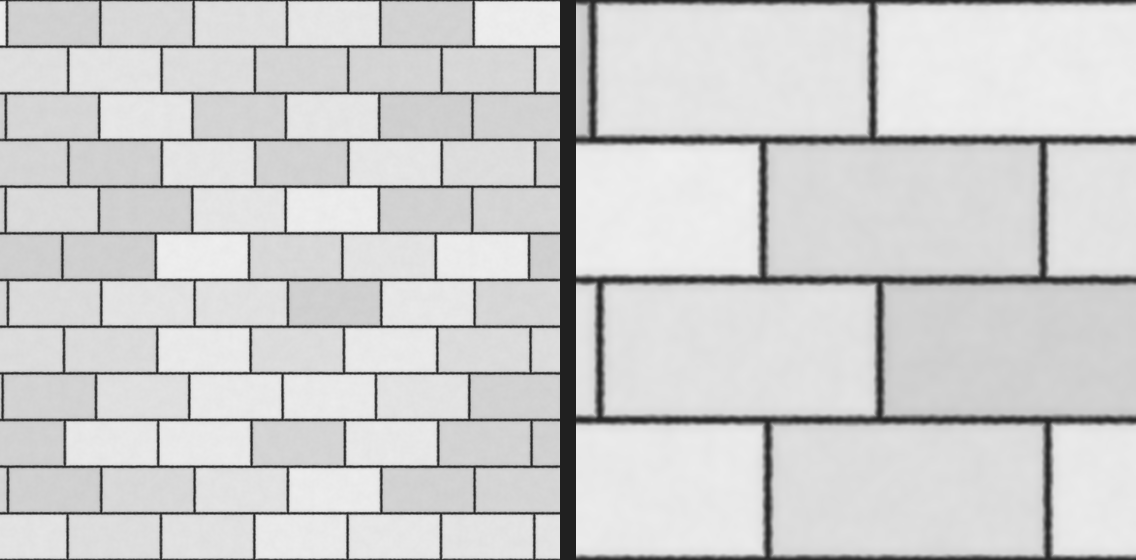
Left: the whole. Right: its middle third, enlarged.
A WebGL 2 fragment shader for this pattern:

```glsl
#version 300 es
precision highp float;
// Pale grey brick wall, 6 bricks across and 12 rows down, with thin dark soft joints.
// Rows alternate between two jittered offsets; a hash sets each brick's tone,
// and wrapping gradient noise roughens the joints and mottles the faces.

uniform vec2 u_resolution;
out vec4 fragColor;

const vec2 BRICK_COUNT = vec2(6.0, 12.0);
const vec2 BRICK_SIZE = vec2(2.0, 1.0);       // in row heights
const float CORNER_RADIUS = 0.035;
const float JOINT_REACH = 0.051;              // half width of a joint, soft edge included
const vec3 JOINT_COLOR = vec3(0.165);
const vec3 DARK_BRICK = vec3(0.815);
const vec3 LIGHT_BRICK = vec3(0.925);

// Integer hash of a lattice cell, from 0 to 1.
float hash(vec2 cell, uint seed) {
    uvec2 k = uvec2(ivec2(cell));
    uint h = k.x * 73856093u ^ k.y * 19349663u ^ seed * 83492791u;
    h = (h ^ (h >> 16)) * 73244475u;
    h = (h ^ (h >> 15)) * 668265263u;
    h ^= h >> 16;
    return float(h & 65535u) / 65535.0;
}

// Contribution of one lattice corner to gradient noise.
float cornerSlope(vec2 cell, vec2 toPoint, vec2 period, uint seed) {
    float angle = 6.28319 * hash(mod(cell, period), seed);
    return dot(vec2(cos(angle), sin(angle)), toPoint);
}

// Gradient noise that wraps after a whole number of cells.
float wrappedNoise(vec2 uv, vec2 period, uint seed) {
    vec2 p = uv * period;
    vec2 i = floor(p);
    vec2 f = p - i;
    vec2 w = f * f * f * (f * (f * 6.0 - 15.0) + 10.0);
    vec2 e = vec2(1.0, 0.0);
    float low = mix(cornerSlope(i, f, period, seed),
                    cornerSlope(i + e.xy, f - e.xy, period, seed), w.x);
    float high = mix(cornerSlope(i + e.yx, f - e.yx, period, seed),
                     cornerSlope(i + e.xx, f - e.xx, period, seed), w.x);
    return mix(low, high, w.y);
}

// Signed distance to a rounded box.
float roundedBox(vec2 p, vec2 halfSize, float radius) {
    vec2 q = abs(p) - halfSize + radius;
    return length(max(q, 0.0)) + min(max(q.x, q.y), 0.0) - radius;
}

// Shift of a row in brick lengths: two alternating positions plus jitter.
float rowOffset(float row) {
    float base = mix(0.65, 0.01, mod(row, 2.0));
    return base + 0.09 * hash(vec2(row, 0.0), 5u);
}

void main() {
    vec2 uv = gl_FragCoord.xy / u_resolution;

    // Brick layout
    vec2 grid = uv * BRICK_COUNT;
    float row = floor(grid.y);
    grid.x -= rowOffset(row);
    vec2 brick = vec2(mod(floor(grid.x), BRICK_COUNT.x), row);
    vec2 local = (fract(grid) - 0.5) * BRICK_SIZE;

    // Distance inward from the joint, slightly roughened
    float inward = -roundedBox(local, 0.5 * BRICK_SIZE, CORNER_RADIUS);
    float rough = inward + 0.009 * wrappedNoise(uv, vec2(210.0), 11u);

    // Brick face: own tone, faint mottling, soft shade beside the joints
    vec3 face = mix(DARK_BRICK, LIGHT_BRICK, hash(brick, 23u));
    float mottle = 0.012 * wrappedNoise(uv, vec2(48.0), 31u)
                 + 0.010 * wrappedNoise(uv, vec2(130.0), 37u);
    float edgeShade = 0.03 * (1.0 - smoothstep(0.03, 0.12, inward));
    face += mottle - edgeShade;

    // Joint, widened to a pixel where the canvas is small
    float pixel = BRICK_COUNT.y / u_resolution.y;
    float faceMask = smoothstep(0.0, max(JOINT_REACH, pixel), rough);
    fragColor = vec4(mix(JOINT_COLOR, face, faceMask), 1.0);
}
```
